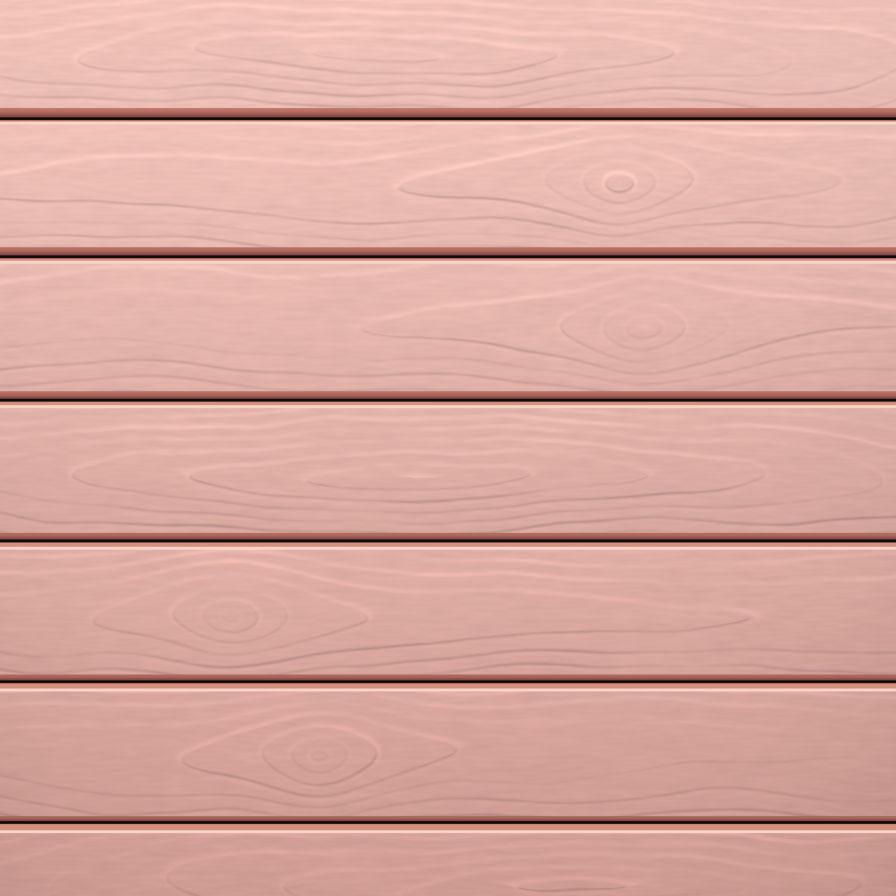
Give the GLSL for this texture, as a three.js fragment shader.

```glsl
// Painted pink wooden siding: horizontal boards with bevelled seams.
// Each board has embossed growth rings, drawn as contours of a warped
// distance field around a knot, under light falling from the upper left.

varying vec2 vUv;

const float PERIOD = 0.1571;      // board height
const float FIRST_SEAM = 0.082;   // height of the lowest seam
const float GAP = 0.0016;         // half width of the dark gap
const float SOFT = 0.0009;        // edge smoothing
const float RINGS = 12.0;         // growth rings per board height

const vec3 FACE_TOP = vec3(0.925, 0.750, 0.712);
const vec3 FACE_BOTTOM = vec3(0.805, 0.600, 0.565);
const vec3 BEVEL_LIGHT = vec3(0.74, 0.44, 0.40);
const vec3 BEVEL_DARK = vec3(0.47, 0.26, 0.235);
const vec3 LIP = vec3(0.83, 0.56, 0.49);
const vec3 HIGHLIGHT = vec3(0.97, 0.835, 0.79);
const vec3 GAP_COLOR = vec3(0.07, 0.035, 0.035);

float hash(float n) {
  return fract(sin(n * 91.17 + 4.3) * 4375.85);
}

vec2 gradientAt(vec2 cell) {
  float angle = 6.2832 * fract(sin(dot(cell, vec2(127.1, 311.7))) * 4375.85);
  return vec2(cos(angle), sin(angle));
}

float gradientNoise(vec2 p) {
  vec2 i = floor(p), f = fract(p);
  vec2 u = f * f * f * (f * (f * 6.0 - 15.0) + 10.0);
  vec2 x = vec2(1.0, 0.0), y = vec2(0.0, 1.0);
  float low = mix(dot(gradientAt(i), f), dot(gradientAt(i + x), f - x), u.x);
  float high = mix(dot(gradientAt(i + y), f - y),
                   dot(gradientAt(i + 1.0), f - 1.0), u.x);
  return mix(low, high, u.y);
}

float bell(float x, float width) {
  return exp(-x * x / (width * width));
}

float above(float edge, float x) {
  return smoothstep(edge - SOFT, edge + SOFT, x);
}

// Ring count at p (in board heights): a round knot or a long oval per board
float ringField(vec2 p, float row) {
  float knotX = 0.5 - 0.25 * cos(1.2 * (row - 0.8));
  float knotY = 0.44 + 0.12 * hash(row);
  float roundness = smoothstep(-0.2, 0.5, cos(2.1 * row - 1.0));
  vec2 q = p - vec2(knotX / PERIOD, knotY);

  vec2 seed = vec2(row * 17.3, row * 5.7);
  q.y += 0.20 * gradientNoise(p * vec2(0.55, 0.9) + seed) * smoothstep(0.0, 1.6, abs(q.x));
  q.y += 0.035 * gradientNoise(p * vec2(1.7, 3.0) + seed + 40.0);

  float flare = q.x * 0.65;
  float knot = flare / sqrt(1.0 + flare * flare / 0.09) + 0.02 * q.x;
  float along = mix(0.10 * q.x, knot, roundness);
  return RINGS * length(vec2(along, q.y)) + 0.6 * hash(row + 9.0);
}

// Brightness change from the embossed rings: pale ridge beside a dark crease
float ringRelief(vec2 p, float row) {
  float e = 0.01;
  float t = ringField(p, row);
  vec2 slope = vec2(ringField(p + vec2(e, 0.0), row) - t,
                    ringField(p + vec2(0.0, e), row) - t) / e;
  float steep = max(length(slope), 0.8);
  float d = (fract(t + 0.5) - 0.5) / steep;
  float facing = slope.y / steep;

  float patchy = 0.65 + 0.9 * gradientNoise(vec2(p.x * 0.9, t * 0.7) + row * 7.1);
  float strength = clamp(patchy, 0.1, 1.0) * (0.4 + 0.6 * hash(floor(t + 0.5) + row * 13.0));
  float pale = 0.085 * (0.65 + 0.35 * facing) * bell(d - 0.012, 0.020);
  float dark = 0.150 * (0.55 - 0.45 * facing) * bell(d + 0.008, 0.012);
  return strength * (pale - dark);
}

// Fine brushed fibres running along the board
float fibres(vec2 uv, float row) {
  float fine = gradientNoise(uv * vec2(38.0, 210.0) + row * 11.0);
  float broad = gradientNoise(uv * vec2(9.0, 75.0) + row * 23.0);
  return 0.030 * fine + 0.022 * broad;
}

vec3 faceColor(vec2 uv, float v, float row) {
  vec3 color = mix(FACE_BOTTOM, FACE_TOP, smoothstep(-0.25, 1.08, uv.y));
  float light = 1.0 + 0.025 * (v - 0.5) + 0.015 * (hash(row + 3.0) - 0.5);
  light += 0.02 * (0.5 - uv.x) - 0.05 * pow(abs(uv.x - 0.5) * 2.0, 4.0) * (1.0 - uv.y);
  light += ringRelief(vec2(uv.x / PERIOD, v), row) + fibres(uv, row);
  return color * light;
}

void main() {
  // Board index and position, with one seam set slightly high
  float y = vUv.y - 0.003 * bell(vUv.y - 0.7135, 0.03);
  float boards = (y - FIRST_SEAM) / PERIOD;
  float row = floor(boards), v = fract(boards);
  float fromBottom = v * PERIOD, fromTop = (1.0 - v) * PERIOD;

  // Seen from above: bevels widen and lips narrow toward the top
  float bevelWidth = mix(0.0050, 0.0110, vUv.y);
  float lipWidth = mix(0.0075, 0.0008, vUv.y);

  vec3 color = faceColor(vUv, v, row);
  vec3 bevel = mix(BEVEL_DARK, BEVEL_LIGHT, smoothstep(0.0, bevelWidth, fromBottom));
  bevel *= 0.88 + 0.14 * vUv.y;
  color = mix(bevel, color, above(GAP + bevelWidth, fromBottom));
  color = mix(HIGHLIGHT, color, above(GAP + lipWidth + 0.0032, fromTop));
  color = mix(LIP, color, above(GAP + lipWidth, fromTop));
  color = mix(GAP_COLOR, color, above(GAP, min(fromBottom, fromTop)));

  gl_FragColor = vec4(color, 1.0);
}
```
